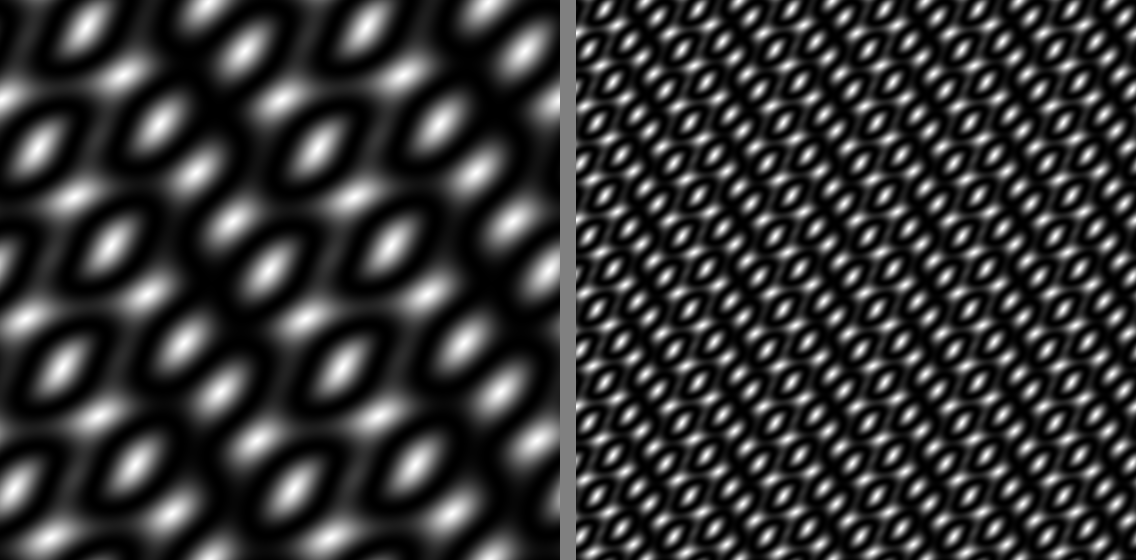
Left: one tile. Right: repeated 3 by 3.
Reproduce this pattern procedurally as a three.js fragment shader.

```glsl
// Slanted lattice of soft glowing diamonds and leaf shapes, split by wavy black bands.
varying vec2 vUv;

const float TAU = 6.28318530718;

// Signed interference field: two crossing waves whose lobes peak at -1 and +1.
float waveField(vec2 p) {
  float steep = TAU * (dot(p, vec2(3.0, 3.5)) - 0.132);
  float shallow = TAU * (dot(p, vec2(2.0, -1.5)) - 0.238);
  float lobes = cos(steep) * cos(shallow);
  float nodes = sin(steep) * sin(shallow);

  // A slow wave across swaps which sign closes into diamonds and which links up.
  float swap = 0.5 * cos(TAU * (p.x - 0.128));
  return lobes - 0.06 * nodes + swap * nodes * (nodes + 0.8 * lobes);
}

void main() {
  vec2 p = vec2(vUv.x, 1.0 - vUv.y);
  float field = clamp(waveField(p), -1.0, 1.0);

  // Wide dark valleys at zero, pointed highlights at both extremes.
  float glow = 1.0 - pow(1.0 - field * field, 0.7);
  gl_FragColor = vec4(vec3(glow), 1.0);
}
```
